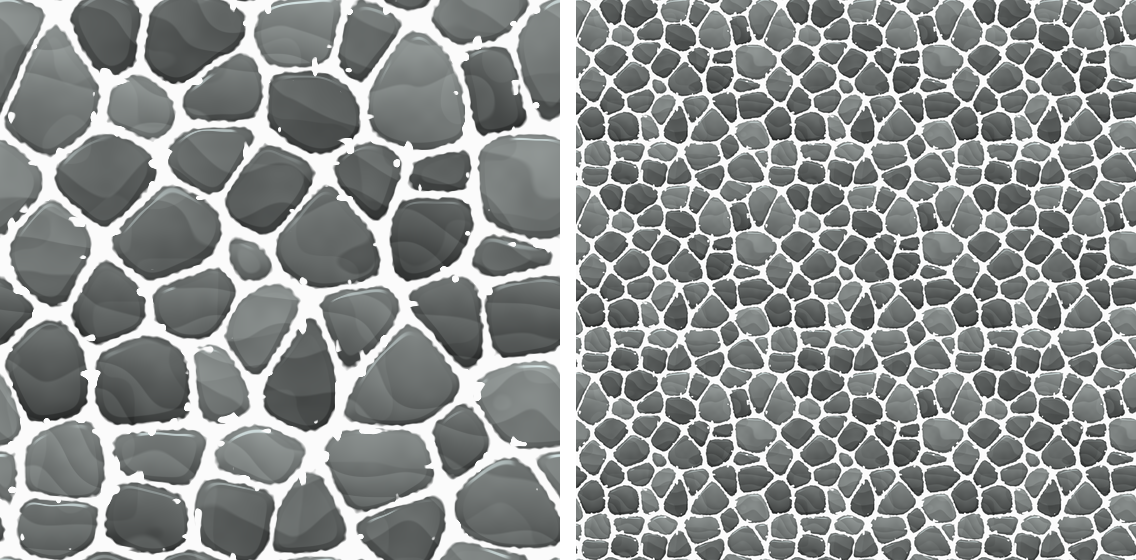
Left, the tile; right, the same tile 3 across and 3 down.
Write a Shadertoy shader that draws this texture.

```glsl
#define GRID vec2(6.0, 8.0)
#define JITTER 0.72
#define SMALL_STONE 0.042
#define LARGE_STONE 0.098
#define GAP 0.0055
#define ROUNDING 0.011
#define FRAY 0.005
#define DARK_TONE 0.345
#define LIGHT_TONE 0.525
#define MORTAR vec3(0.985)
#define GLINT vec3(0.86, 0.92, 0.92)
#define STONE_TINT vec3(0.97, 1.01, 1.0)

float hash(vec2 p) {
    return fract(sin(dot(p, vec2(127.1, 311.7))) * 43758.5453);
}

// Value noise that wraps after a whole number of cells
float noise(vec2 uv, float period, float shift) {
    vec2 p = uv * period + shift;
    vec2 i = floor(p), f = fract(p);
    f = f * f * (3.0 - 2.0 * f);
    vec2 a = mod(i, period), b = mod(i + 1.0, period);
    return mix(mix(hash(a), hash(vec2(b.x, a.y)), f.x),
               mix(hash(vec2(a.x, b.y)), hash(b), f.x), f.y);
}

// Stone centre in xy, radius in z; odd rows are shifted by half a cell
vec3 stoneAt(vec2 cell) {
    vec2 id = mod(cell, GRID);
    vec2 jitter = vec2(hash(id + 17.3), hash(id + 41.9)) - 0.5;
    vec2 centre = cell + 0.5 + JITTER * jitter;
    centre.x += 0.5 * mod(cell.y, 2.0);
    float size = pow(hash(id + 73.7), 0.65);
    return vec3(centre / GRID, mix(SMALL_STONE, LARGE_STONE, size));
}

float power(vec2 p, vec3 stone) {
    vec2 d = p - stone.xy;
    return dot(d, d) - stone.z * stone.z;
}

// Finds the owning cell of a weighted Voronoi diagram
vec2 findStone(vec2 p) {
    vec2 base = floor(p * GRID), best = base;
    float nearest = 1e5;
    for (int y = -2; y <= 2; y++)
    for (int x = -2; x <= 2; x++) {
        vec2 cell = base + vec2(x, y);
        float d = power(p, stoneAt(cell));
        if (d < nearest) { nearest = d; best = cell; }
    }
    return best;
}

// Rounded inner distance to the cell border in x, outward normal in yz
vec3 borderOf(vec2 p, vec2 cell) {
    vec3 own = stoneAt(cell);
    float ownPower = power(p, own), total = 0.0;
    vec2 normal = vec2(0.0);
    for (int y = -2; y <= 2; y++)
    for (int x = -2; x <= 2; x++) {
        if (x == 0 && y == 0) continue;
        vec3 other = stoneAt(cell + vec2(x, y));
        vec2 apart = other.xy - own.xy;
        float len = length(apart);
        float weight = exp(-(power(p, other) - ownPower) / (2.0 * len * ROUNDING));
        total += weight;
        normal += weight * apart / len;
    }
    return vec3(-ROUNDING * log(total), normal / total);
}

float stoneTone(vec2 uv, vec2 local, vec2 id, float depth, float light) {
    float tone = mix(DARK_TONE, LIGHT_TONE, hash(id + 5.1));
    float shift = floor(hash(id + 9.7) * 50.0) + 0.37;
    tone += 0.06 * clamp(local.y, -1.0, 1.0);

    // Curved layers with one crisp side
    float layer = fract(0.9 * local.y + 0.3 * local.x + 1.6 * noise(uv, 9.0, shift));
    layer -= smoothstep(0.93, 1.0, layer);
    tone += 0.075 * (layer - 0.45) * (hash(id + 2.9) < 0.6 ? 1.0 : -1.0);
    tone += 0.03 * (smoothstep(0.57, 0.61, noise(uv, 13.0, shift + 7.0)) - 0.3);
    tone += 0.02 * (noise(uv, 40.0, shift) - 0.5);

    // Bevel, shaded towards the bottom
    float width = 0.004 + 0.011 * noise(uv, 14.0, shift);
    float rim = 1.0 - smoothstep(width - 0.0015, width + 0.0015, depth);
    float shade = 1.0 - smoothstep(-0.6, 0.35, light);
    tone -= rim * (0.015 + 0.065 * shade);
    return tone - 0.05 * (1.0 - smoothstep(0.0, 0.005, depth));
}

// Thin broken line along the upper edge
float glint(vec2 uv, vec2 id, float depth, float light) {
    float inset = 0.004 + 0.007 * noise(uv, 22.0, 3.0);
    float thickness = 0.001 + 0.003 * noise(uv, 30.0, 11.0);
    float line = 1.0 - smoothstep(0.3 * thickness, thickness + 0.001, abs(depth - inset));
    float broken = smoothstep(0.3, 0.55, noise(uv, 18.0, 5.0));
    return line * broken * smoothstep(0.55, 0.9, light) * mix(0.25, 1.0, hash(id + 5.1));
}

void mainImage(out vec4 fragColor, in vec2 fragCoord) {
    vec2 uv = fragCoord / iResolution.xy;
    vec2 warp = vec2(noise(uv, 11.0, 0.0), noise(uv, 11.0, 4.5)) - 0.5;
    vec2 p = uv + 0.014 * warp;

    vec2 cell = findStone(p), id = mod(cell, GRID);
    vec3 border = borderOf(p, cell);
    float depth = border.x - GAP - 0.004 * (noise(uv, 16.0, 2.0) - 0.5);
    float light = dot(border.yz, normalize(vec2(-0.15, 1.0)));

    vec2 local = (p - stoneAt(cell).xy) / 0.075;
    vec3 stone = STONE_TINT * stoneTone(uv, local, id, depth, light);
    stone = mix(stone, GLINT, glint(uv, id, depth, light));

    // Frayed outline with a few larger nicks
    float edge = depth + FRAY * (noise(uv, 110.0, 0.0) - 0.5);
    edge -= 0.012 * smoothstep(0.78, 0.95, noise(uv, 48.0, 0.0));
    float soft = max(0.0022, 0.8 / iResolution.y);
    fragColor = vec4(mix(MORTAR, stone, smoothstep(-soft, soft, edge)), 1.0);
}
```
